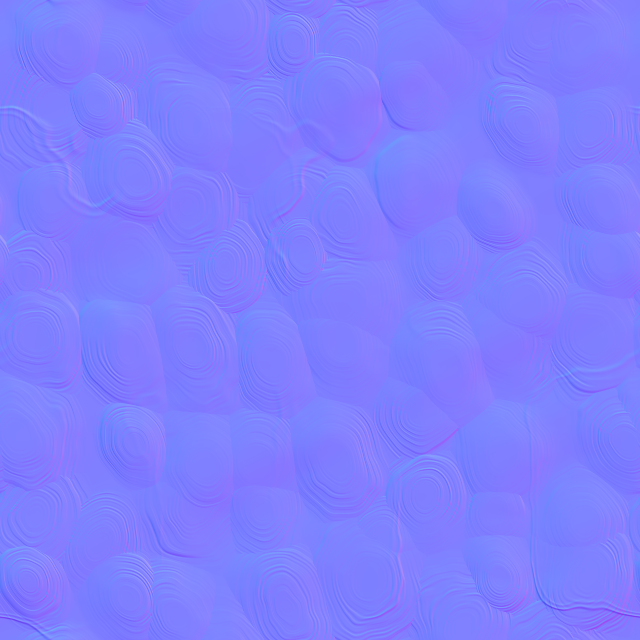
Give the GLSL for this texture map, as a three.js fragment shader.

```glsl
varying vec2 vUv;

vec2 hash22(vec2 p) {
  vec3 q = fract(p.xyx * vec3(0.1031, 0.1030, 0.0973));
  q += dot(q, q.yzx + 33.33);
  return fract((q.xx + q.yz) * q.zy);
}

// Value noise that repeats after the given number of lattice cells
float noise(vec2 p, vec2 period) {
  vec2 i = floor(p);
  vec2 f = p - i;
  f = f * f * f * (f * (f * 6.0 - 15.0) + 10.0);
  vec2 a = mod(i, period);
  vec2 b = mod(i + 1.0, period);
  return mix(mix(hash22(a).x, hash22(vec2(b.x, a.y)).x, f.x),
             mix(hash22(vec2(a.x, b.y)).x, hash22(b).x, f.x), f.y);
}

// Overlapping domes, each with fine broken growth rings and a thin lip
float domes(vec2 uv) {
  vec2 p = uv * 8.0;
  vec2 cell = floor(p);
  float wobble = 0.2 * (noise(uv * 17.0, vec2(17.0)) - 0.5)
               + 0.07 * (noise(uv * 41.0, vec2(41.0)) - 0.5);
  float ringMask = smoothstep(0.25, 0.75, noise(uv * 11.0 + 0.4, vec2(11.0)));
  float lipMask = smoothstep(0.35, 0.75, noise(uv * 9.0 + 0.7, vec2(9.0)));
  float top = 0.0;
  for (int y = -1; y <= 1; y++) {
    for (int x = -1; x <= 1; x++) {
      vec2 id = cell + vec2(float(x), float(y));
      vec2 wrapped = mod(id, 8.0);
      vec2 jitter = hash22(wrapped + 3.0);
      vec2 trait = hash22(wrapped + 57.0);
      vec2 d = p - id - 0.5 - (jitter - 0.5) * 0.7;
      d.x += d.y * (trait.y - 0.35) * 0.35;
      float r = length(d / vec2(0.92, 1.1)) / mix(0.42, 0.76, trait.x) + wobble;
      float body = 1.0 - smoothstep(0.25, 1.3, r);
      float edge = mix(0.78, 1.02, jitter.x);
      float lip = 1.0 - smoothstep(edge, edge + 0.08, r);
      vec2 ringPos = vec2(r * 29.0 + 4.0, jitter.x * 60.0 + 8.0 + dot(d, vec2(2.6, 1.7)));
      float rings = noise(ringPos, vec2(97.0)) - 0.5;
      float band = smoothstep(0.1, 0.6, r) * (1.0 - smoothstep(1.0, 1.3, r));
      float h = mix(0.0016, 0.0040, trait.y) * body
              + 0.0009 * lip * lipMask * jitter.y
              + 0.00046 * rings * band * (0.2 + ringMask);
      top = max(top, h);
    }
  }
  return top;
}

// Long thin folds that wander between the domes
float folds(vec2 uv) {
  float level = noise(uv * 5.0 + 0.3, vec2(5.0))
              + 0.2 * noise(uv * 14.0, vec2(14.0))
              + 0.04 * noise(uv * 40.0, vec2(40.0)) - 0.6;
  float mask = smoothstep(0.35, 0.75, noise(uv * 7.0 + 0.6, vec2(7.0)));
  float crest = exp(-pow(level / 0.015, 2.0));
  float echo = exp(-pow((level - 0.06) / 0.017, 2.0));
  float ledge = smoothstep(-0.025, 0.025, level);
  return mask * (0.0007 * crest + 0.0003 * echo + 0.0006 * ledge);
}

// Broad slanted undulation under everything
float ground(vec2 uv) {
  vec2 slanted = vec2(4.0 * uv.x + 2.0 * uv.y, 10.0 * uv.y - 5.0 * uv.x);
  return 0.0034 * noise(slanted, vec2(2.0, 5.0));
}

float height(vec2 uv) {
  return domes(uv) + folds(uv) + ground(uv);
}

void main() {
  // Central differences turn height into a tangent space normal
  vec2 e = vec2(0.0008, 0.0);
  vec2 slope = vec2(height(vUv + e.xy) - height(vUv - e.xy),
                    height(vUv + e.yx) - height(vUv - e.yx)) / (2.0 * e.x);
  vec3 normal = normalize(vec3(-slope, 1.0));
  gl_FragColor = vec4(normal * 0.5 + 0.5, 1.0);
}
```
